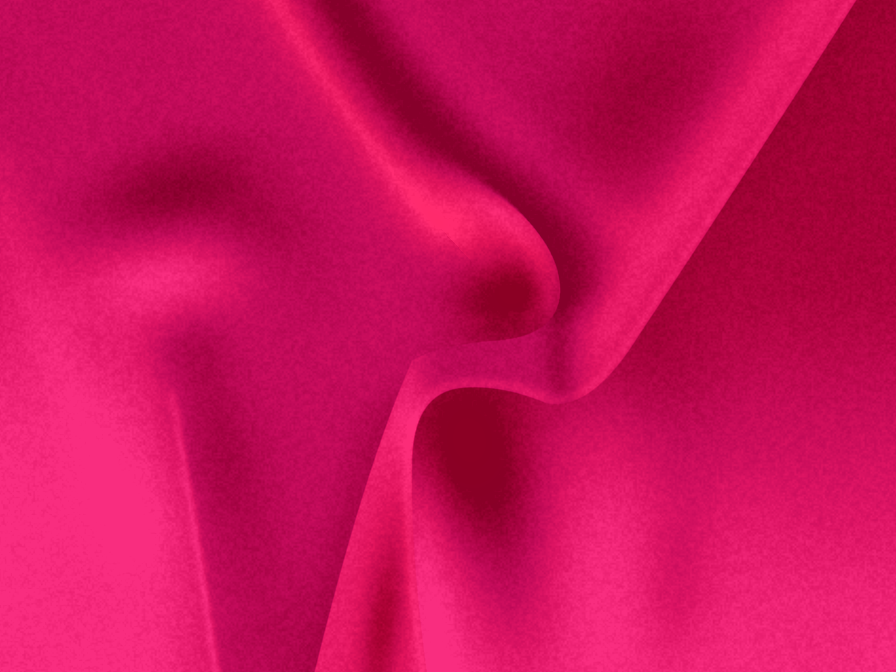
A WebGL 1 fragment shader for this texture:

```glsl
precision highp float;
// Draped magenta satin: three overlapping sheets parted by two curved seams.
// Signed curve distances shape the folds, soft ellipses add light and shadow,
// and one tone value is finally turned into colour, with a fine woven grain.
uniform vec2 u_resolution;

float hash(vec2 p) {
  vec3 q = fract(vec3(p.xyx) * 0.1031);
  q += dot(q, q.yzx + 33.33);
  return fract((q.x + q.y) * q.z);
}

float noise(vec2 p) {
  vec2 i = floor(p), f = fract(p);
  f = f * f * (3.0 - 2.0 * f);
  return mix(mix(hash(i), hash(i + vec2(1, 0)), f.x),
             mix(hash(i + vec2(0, 1)), hash(i + vec2(1, 1)), f.x), f.y);
}

// Signed distance to a quadratic curve, positive on the left of its travel.
float curve(vec2 p, vec2 a, vec2 b, vec2 c) {
  float best = 1000.0, side = 1.0;
  vec2 from = a;
  for (int i = 1; i <= 14; i++) {
    float t = float(i) / 14.0;
    vec2 to = mix(mix(a, b, t), mix(b, c, t), t);
    vec2 e = to - from, v = p - from;
    float d = length(v - e * clamp(dot(v, e) / dot(e, e), 0.0, 1.0));
    if (d < best) {
      best = d;
      side = e.x * v.y - e.y * v.x < 0.0 ? -1.0 : 1.0;
    }
    from = to;
  }
  return best * side;
}

float nearest(float a, float b) { return abs(a) < abs(b) ? a : b; }

float bell(float d, float width) { return exp(-d * d / (width * width)); }

float blob(vec2 p, vec2 center, vec2 radius, float angle) {
  float c = cos(angle), s = sin(angle);
  vec2 v = p - center;
  v = vec2(c * v.x + s * v.y, c * v.y - s * v.x) / radius;
  return exp(-dot(v, v));
}

// Diagonal edge, hooked below the centre, then falling to the bottom.
float outerSeam(vec2 p) {
  float d = curve(p, vec2(3.95, 3.2), vec2(3.40, 2.33), vec2(2.85, 1.50));
  d = nearest(d, curve(p, vec2(2.85, 1.50), vec2(2.64, 1.16), vec2(2.44, 1.20)));
  d = nearest(d, curve(p, vec2(2.44, 1.20), vec2(2.25, 1.28), vec2(2.08, 1.27)));
  d = nearest(d, curve(p, vec2(2.08, 1.27), vec2(1.85, 1.26), vec2(1.84, 0.95)));
  return nearest(d, curve(p, vec2(1.84, 0.95), vec2(1.83, 0.5), vec2(1.92, -0.1)));
}

// Rolled edge curling round the central pocket.
float innerSeam(vec2 p) {
  float d = curve(p, vec2(1.45, 3.1), vec2(1.75, 2.5), vec2(2.27, 2.1));
  d = nearest(d, curve(p, vec2(2.27, 2.1), vec2(2.52, 1.88), vec2(2.5, 1.67)));
  d = nearest(d, curve(p, vec2(2.5, 1.67), vec2(2.47, 1.50), vec2(2.22, 1.48)));
  d = nearest(d, curve(p, vec2(2.22, 1.48), vec2(1.95, 1.46), vec2(1.84, 1.39)));
  return nearest(d, curve(p, vec2(1.84, 1.39), vec2(1.62, 0.9), vec2(1.38, -0.1)));
}

// Each sheet returns tone in x and warmth in y.
vec2 leftSheet(vec2 p, float seam) {
  float low = 1.0 - smoothstep(0.8, 2.4, p.y);
  float tone = 0.50 + 0.48 * low * (1.0 - smoothstep(0.55, 1.35, p.x));
  tone -= 0.42 * blob(p, vec2(0.73, 2.13), vec2(0.38, 0.19), 0.35);
  tone -= 0.24 * blob(p, vec2(1.15, 2.0), vec2(0.30, 0.20), -0.5);
  tone += 0.34 * blob(p, vec2(0.75, 1.76), vec2(0.38, 0.18), 0.1);
  float finger = curve(p, vec2(0.86, 1.40), vec2(0.98, 1.0), vec2(1.17, 0.2));
  tone -= 0.40 * mix(0.3, 1.0, smoothstep(0.2, 1.3, p.y)) * bell(finger, 0.20);
  tone += 0.13 * bell(curve(p, vec2(-0.05, 2.25), vec2(0.2, 1.5), vec2(0.6, 0.6)), 0.13);
  float crease = curve(p, vec2(0.77, 1.23), vec2(0.86, 0.75), vec2(0.98, -0.1));
  float fade = 1.0 - smoothstep(0.85, 1.25, p.y);
  tone -= 0.16 * fade * smoothstep(-0.01, 0.03, crease) * bell(crease, 0.22);
  tone += 0.20 * bell(crease, 0.022);
  float ridge = curve(p, vec2(1.2, 3.05), vec2(1.595, 2.375), vec2(1.95, 2.0));
  float lit = 0.75 * bell(ridge - 0.04, 0.14) + 0.35 * bell(ridge, 0.04);
  float glow = blob(p, vec2(2.18, 1.95), vec2(0.38, 0.19), -0.45);
  float pocket = blob(p, vec2(2.28, 1.67), vec2(0.23, 0.20), 0.5);
  float top = smoothstep(2.0, 2.4, p.y);
  float hook = smoothstep(1.5, 1.65, p.y) * (1.0 - top);
  tone += 0.42 * lit + 0.28 * glow - 0.64 * pocket;
  tone += 0.26 * hook * bell(seam + 0.06, 0.06) - 0.52 * top * bell(seam, 0.18);
  tone -= 0.18 * (1.0 - smoothstep(1.1, 1.4, p.y)) * bell(seam, 0.13);
  return vec2(tone, 0.35 * lit + 0.35 * glow + 0.6 * pocket);
}

vec2 foldedSheet(vec2 p, float inner, float outer) {
  float upper = smoothstep(1.0, 1.38, p.y);
  float right = smoothstep(2.45, 2.75, p.x);
  float tone = mix(0.80, 0.47, upper);
  tone += 0.18 * bell(curve(p, vec2(1.7, 3.05), vec2(2.15, 2.4), vec2(2.75, 2.0)), 0.13);
  tone -= 0.30 * blob(p, vec2(2.85, 2.6), vec2(0.48, 0.30), 0.9);
  tone += right * 0.36 * bell(outer + 0.15, 0.15);
  tone += 0.18 * bell(outer + 0.02, 0.025);
  tone -= 0.46 * smoothstep(1.5, 1.75, p.y) * bell(inner, 0.19);
  tone += 0.28 * blob(p, vec2(1.82, 1.25), vec2(0.08, 0.24), -0.2);
  float valley = blob(p, vec2(1.71, 0.22), vec2(0.09, 0.42), -0.12);
  float tuck = bell(curve(p, vec2(2.5, 1.65), vec2(2.48, 1.4), vec2(2.52, 1.22)), 0.07);
  tone -= 0.55 * valley + 0.24 * tuck;
  return vec2(tone, 0.6 * valley + 0.2 * (1.0 - upper) + 0.2 * right);
}

vec2 rightSheet(vec2 p, float seam) {
  float tone = mix(0.92, 0.23, smoothstep(-0.1, 2.2, p.y));
  float pocket = blob(p, vec2(2.10, 0.98), vec2(0.27, 0.34), 0.2);
  tone -= 0.62 * pocket + 0.38 * blob(p, vec2(2.25, 0.52), vec2(0.20, 0.50), 0.2);
  tone += 0.14 * blob(p, vec2(2.7, 0.7), vec2(0.22, 0.65), 0.0);
  tone -= 0.18 * blob(p, vec2(3.02, 0.45), vec2(0.14, 0.42), -0.1);
  tone -= 0.15 * blob(p, vec2(2.95, 1.35), vec2(0.28, 0.28), 0.6);
  tone -= 0.07 * bell(seam, 0.15);
  tone += 0.24 * (1.0 - smoothstep(0.7, 1.15, p.y)) * bell(seam - 0.05, 0.11);
  return vec2(tone, 0.6 * pocket + 0.45 * smoothstep(0.7, 1.8, p.y));
}

vec3 satin(float tone, float warmth) {
  float t = clamp(tone, 0.0, 1.05) * 4.0;
  vec3 c = mix(vec3(0.53, 0.0, 0.17), vec3(0.65, 0.01, 0.26), min(t, 1.0));
  c = mix(c, vec3(0.76, 0.04, 0.35), clamp(t - 1.0, 0.0, 1.0));
  c = mix(c, vec3(0.87, 0.08, 0.39), clamp(t - 2.0, 0.0, 1.0));
  c = mix(c, vec3(0.96, 0.16, 0.48), clamp(t - 3.0, 0.0, 1.2));
  return c * mix(vec3(1.0), vec3(1.05, 0.9, 0.74), clamp(warmth, 0.0, 1.0));
}

void main() {
  vec2 p = 3.0 * gl_FragCoord.xy / u_resolution.y;
  float aa = 3.0 / u_resolution.y;
  float inner = innerSeam(p), outer = outerSeam(p);
  float softness = aa + 0.10 * smoothstep(2.0, 2.5, p.y);
  vec2 cloth = mix(leftSheet(p, inner), foldedSheet(p, inner, outer),
                   smoothstep(-softness, softness, inner));
  cloth = mix(cloth, rightSheet(p, outer), smoothstep(-aa, aa, outer));
  // Stronger relief, then woven grain and slow unevenness.
  cloth.x = 0.5 + 1.1 * (cloth.x - 0.5);
  float grain = noise(p * 118.0) + 0.6 * noise(p * 53.0 + 7.0) - 0.8;
  cloth.x += 0.16 * grain + 0.06 * (noise(p * 3.0) - 0.5);
  gl_FragColor = vec4(satin(cloth.x, cloth.y), 1.0);
}
```
